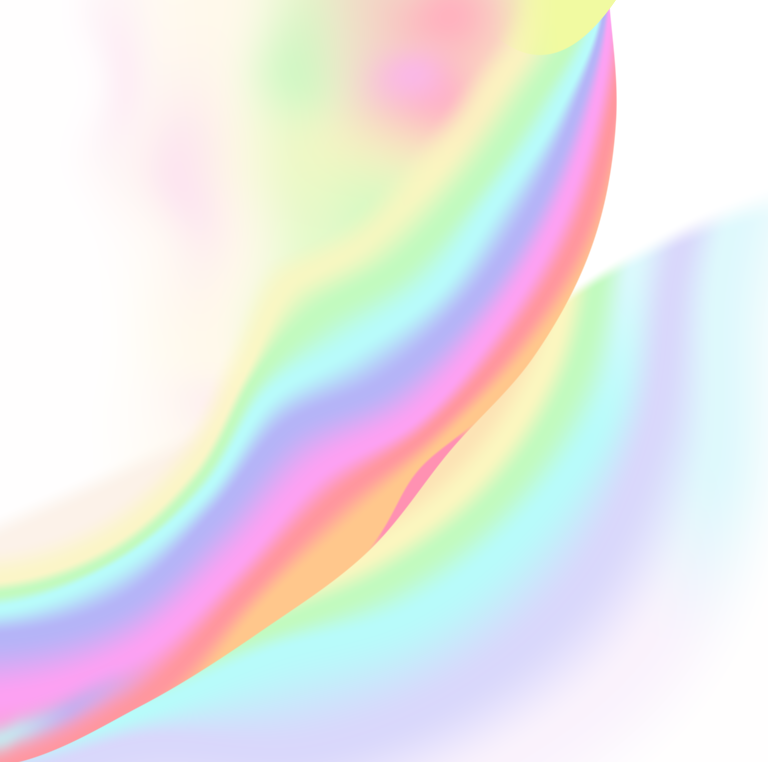
Give the GLSL for this background, as a Shadertoy shader.

```glsl
// Iridescent film: a curved rainbow ribbon swept around the top left corner,
// with soft pastel clouds inside it and a pale spectral fan outside.
// Built from polar profiles, Gaussian clouds and value noise.

const float SPAN = 762.0;  // design units per canvas height
const float NOISE_SCALE = 0.012, WARP = 36.0, FAN_FADE = 100.0;

const vec3 WHITE = vec3(1, .997, .998), CREAM = vec3(1, .98, .92),
    YELLOW = vec3(.985, .965, .75), LIME = vec3(.9, .98, .8),
    GREEN = vec3(.76, .98, .75), CYAN = vec3(.72, .985, .98),
    BLUE = vec3(.71, .705, .97), MAGENTA = vec3(.99, .63, .95),
    CORAL = vec3(1, .59, .62), ORANGE = vec3(1, .78, .55),
    PEACH = vec3(.99, .89, .71), BLUSH = vec3(.99, .89, .95),
    ROSE = vec3(1, .7, .75), ORCHID = vec3(.98, .72, .92),
    LAVENDER = vec3(.85, .845, .985), ICE = vec3(.87, .975, .99),
    PEARL = vec3(.98, .95, .99), VEIL = vec3(.985, .94, .9),
    FOLD = vec3(1, .57, .7), FLAP = vec3(.945, .98, .63);

// Profiles over the quarter turn, top side to left side: the ribbon's edge,
// hue depths inside it, then hue distances outside it.
const float[9] EDGE = float[](609., 628., 641., 642., 637., 663., 683., 720., 766.),
    IN_GREEN = float[](22., 88., 135., 162., 190., 205., 163., 151., 172.),
    IN_CYAN = float[](7., 60., 106., 120., 143., 183., 150., 142., 158.),
    IN_BLUE = float[](3., 42., 70., 84., 95., 148., 125., 104., 130.),
    IN_MAGENTA = float[](-1., 24., 42., 49., 47., 92., 70., 50., 68.),
    IN_ORANGE = float[](-30., -15., -8., 4., 10., 30., 15., -40., -80.),
    OUT_GREEN = float[](12., 12., 12., 45., 65., 34., 0., -30., -60.),
    OUT_CYAN = float[](45., 45., 45., 88., 105., 75., 25., 5., -20.),
    OUT_LAVENDER = float[](90., 90., 88., 140., 185., 165., 125., 35., 10.),
    OUT_PALE = float[](130., 130., 135., 212., 275., 250., 210., 140., 100.);

// Catmull-Rom curve through nine evenly spaced values
float curve(float k[9], float turn) {
    float s = clamp(turn, 0., 1.) * 8.;
    int i = min(int(s), 7);
    float f = s - float(i);
    float a = k[max(i - 1, 0)], b = k[i], c = k[i + 1], d = k[min(i + 2, 8)];
    return b + .5*f*(c - a + f*(2.*a - 5.*b + 4.*c - d + f*(3.*(b - c) + d - a)));
}

// Eased step that also accepts a descending range
float ramp(float from, float to, float x) {
    return smoothstep(0., 1., (x - from) / (to - from));
}

void tint(inout vec3 c, vec3 hue, float from, float to, float x) {
    c = mix(c, hue, ramp(from, to, x));
}

// Gaussian cloud; box holds its center and size
void cloud(inout vec3 c, vec3 hue, vec2 p, vec4 box, float amount) {
    vec2 q = (p - box.xy) / box.zw;
    c = mix(c, hue, amount * exp(-dot(q, q)));
}

float hash(vec2 p) {
    vec3 q = fract(p.xyx * .1031);
    q += dot(q, q.yzx + 33.33);
    return fract((q.x + q.y) * q.z);
}

float noise(vec2 p) {
    vec2 i = floor(p), f = fract(p);
    f = f * f * (3. - 2. * f);
    return mix(mix(hash(i), hash(i + vec2(1, 0)), f.x),
               mix(hash(i + vec2(0, 1)), hash(i + 1.), f.x), f.y);
}

// Soft light enclosed by the ribbon
vec3 innerLight(vec2 p) {
    vec2 n = p * NOISE_SCALE;
    vec2 q = p + WARP * (vec2(noise(n), noise(n + 17.)) - .5);
    vec3 c = mix(WHITE, CREAM, ramp(70., 230., q.x));
    tint(c, LIME, 220., 325., q.x);
    float veil = ramp(-4., 26., p.y - 515. + .45 * p.x);
    c = mix(c, VEIL, .85 * veil * ramp(290., 200., p.x));
    cloud(c, BLUSH, q, vec4(195, 175, 40, 95), .9);
    cloud(c, BLUSH, q, vec4(125, 70, 34, 110), .55);
    cloud(c, BLUSH, q, vec4(215, 415, 55, 38), .5);
    cloud(c, YELLOW, q, vec4(420, 155, 130, 65), .8);
    cloud(c, YELLOW, q, vec4(510, 90, 55, 110), .8);
    cloud(c, GREEN, q, vec4(302, 68, 38, 48), .6);
    cloud(c, GREEN, q, vec4(390, 225, 50, 60), .5);
    cloud(c, ROSE, q, vec4(445, 10, 90, 65), 1.);
    cloud(c, ROSE, q, vec4(435, 95, 62, 52), 1.);
    cloud(c, ORCHID, q, vec4(410, 80, 38, 30), .85);
    return c;
}

// Ribbon hues, from inner glow to edge
vec3 ribbon(vec3 c, float turn, float depth) {
    float green = curve(IN_GREEN, turn), cyan = curve(IN_CYAN, turn);
    float blue = curve(IN_BLUE, turn), magenta = curve(IN_MAGENTA, turn);
    float orange = curve(IN_ORANGE, turn), coral = .5 * (magenta + orange);
    float yellow = green + mix(42., 14., ramp(.48, .64, turn));
    c = mix(c, YELLOW, .8 * ramp(yellow + 35., yellow, depth));
    tint(c, GREEN, yellow, green, depth);
    tint(c, CYAN, green, cyan, depth);
    tint(c, BLUE, cyan, blue, depth);
    tint(c, MAGENTA, blue, magenta, depth);
    tint(c, CORAL, magenta, coral, depth);
    tint(c, ORANGE, coral, orange, depth);
    // Cool streak near the left end, pink fold by the waist
    float s = (depth - 33. + 8. * noise(vec2(turn * 50., 2))) / 14.;
    vec3 cool = mix(BLUE, CYAN, ramp(.93, 1., turn));
    c = mix(c, cool, .75 * exp(-s * s) * ramp(.84, .95, turn));
    float w = (turn - .545) / .055, fold = 14. * exp(-w * w);
    return mix(c, FOLD, ramp(fold + 1., fold - 2., depth) * ramp(1., 5., fold));
}

// Pale spectrum spreading away from the edge
vec3 fan(vec2 p, float turn, float gap) {
    float green = curve(OUT_GREEN, turn), cyan = curve(OUT_CYAN, turn);
    float lavender = curve(OUT_LAVENDER, turn), pale = curve(OUT_PALE, turn);
    vec3 c = mix(PEACH, YELLOW, ramp(green - 60., green - 30., gap));
    tint(c, GREEN, green - 30., green, gap);
    tint(c, mix(ICE, CYAN, ramp(.22, .42, turn)), green, cyan, gap);
    tint(c, LAVENDER, cyan, lavender, gap);
    tint(c, mix(ICE, PEARL, ramp(.36, .5, turn)), lavender, pale, gap);
    tint(c, WHITE, pale, pale + FAN_FADE, gap);
    float t = max((p.x - 580.) / 188., -.3);
    float top = 285. - 97. * t * (1.33 - .33 * t);
    return mix(vec3(1), c, ramp(top - 3., top + 12. + 22. * max(t, 0.), p.y));
}

void mainImage(out vec4 fragColor, in vec2 fragCoord) {
    float px = SPAN / iResolution.y;
    vec2 p = vec2(fragCoord.x, iResolution.y - fragCoord.y) * px;
    float turn = atan(p.y, p.x) / 1.5708;
    float depth = curve(EDGE, turn) - length(p);
    vec3 inside = ribbon(innerLight(p), turn, depth);
    vec3 c = mix(fan(p, turn, -depth), inside, ramp(-px, px, depth));
    // Yellow flap folded over the top end
    float t = (616. - p.x) / 76.;
    float flap = 55. * t * (2. - t) - p.y;
    c = mix(c, FLAP, ramp(-px, px, flap) * ramp(1.7, .7, t));
    fragColor = vec4(c, 1);
}
```
